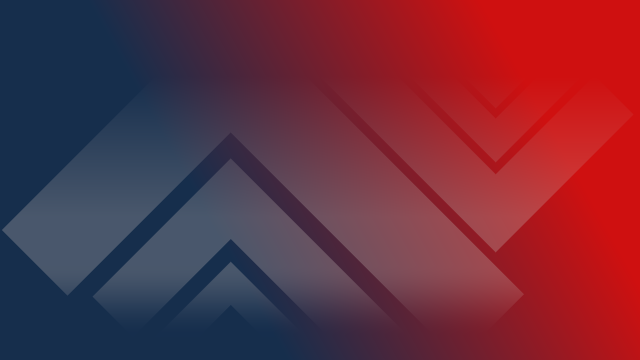
Write a WebGL 1 fragment shader that draws this background.

```glsl
precision highp float;
// Navy to red diagonal gradient with translucent, fading chevron bands.

uniform vec2 u_resolution;

// Soft step at edge e; d grows diagonally, so one pixel spans about 1.4 / height.
float edge(float e, float d) {
  return clamp((d - e) * u_resolution.y / 1.4 + 0.5, 0.0, 1.0);
}

float band(float low, float high, float d) {
  return edge(low, d) * (1.0 - edge(high, d));
}

// Nested upward chevrons with square-cut arms.
float risingChevrons(vec2 p) {
  float side = p.x - 0.641;
  float depth = p.y - abs(side);
  float reach = p.y + abs(side);
  float outer = band(0.003, 0.368, depth)
              * (1.0 - edge(side < 0.0 ? 1.275 : 1.632, reach));
  float middle = band(0.440, 0.664, depth)
               * (1.0 - edge(side < 0.0 ? 1.208 : 1.632, reach));
  return outer + middle + band(0.727, 0.847, depth);
}

// Nested downward chevrons; only the right arm has a visible end.
float fallingChevrons(vec2 p) {
  float side = p.x - 1.377;
  float depth = p.y + abs(side);
  float bands = band(0.484, 0.701, depth) + band(0.329, 0.451, depth)
              + 1.0 - edge(0.301, depth);
  return bands * (1.0 - edge(0.065, side - p.y));
}

void main() {
  // Canvas heights, measured down from the top left corner.
  vec2 p = vec2(gl_FragCoord.x, u_resolution.y - gl_FragCoord.y) / u_resolution.y;

  // Diagonal background gradient
  float blend = clamp((p.x - 0.556 * p.y - 0.243) / 1.088, 0.0, 1.0);
  vec3 navy = vec3(0.086, 0.18, 0.30);
  vec3 red = vec3(0.81, 0.063, 0.063);
  vec3 color = mix(navy, red, blend);

  // Pale bands, strongest below the middle and fading at both ends
  float fade = clamp((p.y - 0.213) / 0.389, 0.0, 1.0)
             * (1.0 - smoothstep(0.735, 0.935, p.y));
  float bands = clamp(risingChevrons(p) + fallingChevrons(p), 0.0, 1.0);
  color = mix(color, vec3(0.78, 0.74, 0.72), 0.29 * fade * bands);

  gl_FragColor = vec4(color, 1.0);
}
```
